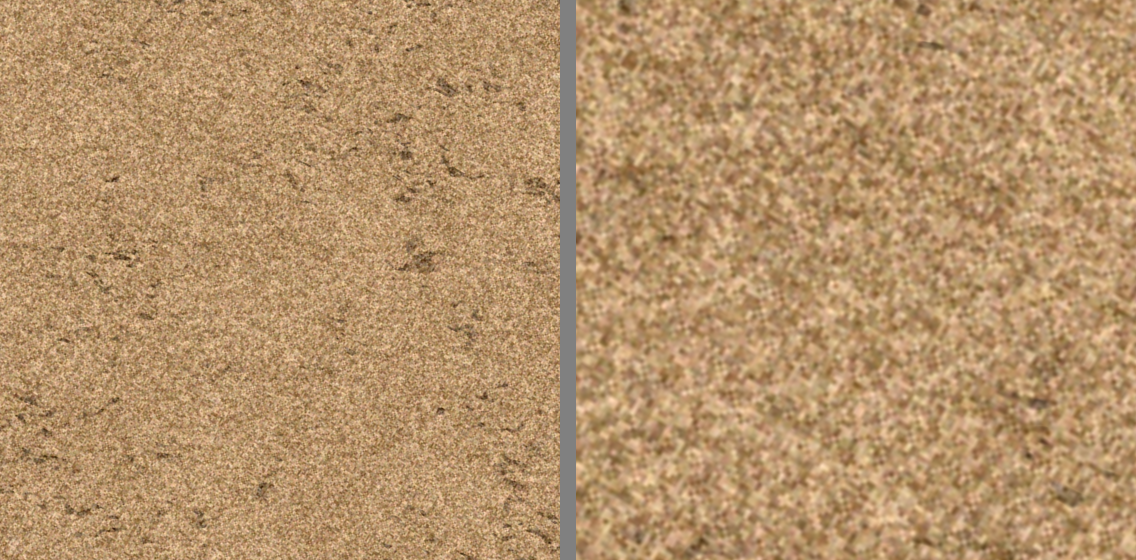
Left: the whole. Right: its middle third, enlarged.
A three.js fragment shader for this texture:

```glsl
// Fine tan sand with crisp grains, soft relief and scattered dark pits.
varying vec2 vUv;

const vec3 SAND = vec3(0.722, 0.582, 0.422);
const vec3 PIT_SHADE = vec3(0.25, 0.215, 0.17);
const vec3 PALE_FLECK = vec3(0.07, 0.08, 0.10);

float hash(vec2 p) {
  vec3 q = fract(vec3(p.xyx) * 0.1031);
  q += dot(q, q.yzx + 33.33);
  return fract((q.x + q.y) * q.z);
}

// Smooth value noise in the range 0 to 1.
float noise(vec2 p) {
  vec2 cell = floor(p);
  vec2 f = fract(p);
  f = f * f * (3.0 - 2.0 * f);
  float low = mix(hash(cell), hash(cell + vec2(1.0, 0.0)), f.x);
  float high = mix(hash(cell + vec2(0.0, 1.0)), hash(cell + 1.0), f.x);
  return mix(low, high, f.y);
}

vec2 rotate(vec2 p, float angle) {
  float c = cos(angle);
  float s = sin(angle);
  return vec2(c * p.x - s * p.y, s * p.x + c * p.y);
}

// Noise centred on zero, turned so that its lattice stays hidden.
float grain(vec2 p, float cells, float angle) {
  return noise(rotate(p, angle) * cells + cells) - 0.5;
}

// Small clods, wider than they are tall, with bent outlines.
float clods(vec2 p) {
  vec2 bend = vec2(grain(p, 34.0, 0.4), grain(p + 3.7, 30.0, 1.1));
  vec2 q = rotate(p + bend * 0.022, 0.22) + 5.0;
  return 0.6 * noise(q * vec2(42.0, 88.0))
       + 0.4 * noise(q * vec2(95.0, 180.0) + 17.0);
}

// Sparse pits, gathered in loose patches.
float pits(vec2 p, float height) {
  float patches = smoothstep(0.38, 0.78, noise(p * vec2(11.0, 15.0) + 21.0));
  return smoothstep(0.60, 0.84, height) * patches;
}

void main() {
  vec2 p = vUv;
  float height = clods(p);
  float relief = clods(p + vec2(-0.002, 0.005)) - height;

  // Brightness from single grains up to broad drifts.
  float light = 0.29 * grain(p, 345.0, 0.55)
              + 0.20 * grain(p, 215.0, 1.05)
              + 0.07 * grain(p, 75.0, 0.30)
              + 0.035 * grain(p, 9.0, 0.80)
              + 0.09 * relief;

  // Faint red, green and blue variation between grains.
  vec3 tint = vec3(grain(p + 1.3, 240.0, 0.25),
                   grain(p + 2.6, 240.0, 0.70),
                   grain(p + 4.1, 240.0, 1.25)) * vec3(0.07, 0.05, 0.08);

  float fleck = smoothstep(0.80, 0.95, noise(rotate(p, 0.6) * 62.0 + 40.0))
              * smoothstep(0.5, 0.8, noise(p * 13.0 + 70.0));

  vec3 color = SAND + light + tint;
  color += PALE_FLECK * fleck;
  color -= PIT_SHADE * pits(p, height);
  gl_FragColor = vec4(clamp(color, 0.0, 1.0), 1.0);
}
```
